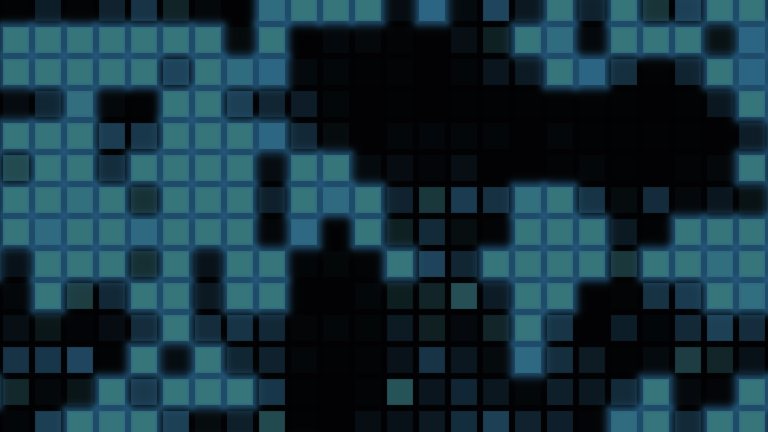
Reproduce this background procedurally as a Shadertoy shader.

```glsl
const vec3 BLACK = vec3(0.006, 0.008, 0.014);
const vec3 BLUE  = vec3(0.17, 0.39, 0.52);
const vec3 TEAL  = vec3(0.21, 0.46, 0.48);

float hash(vec2 p) {
    vec3 q = fract(p.xyx * 0.1031);
    q += dot(q, q.yzx + 33.33);
    return fract((q.x + q.y) * q.z);
}

float noise(vec2 p) {
    vec2 i = floor(p), f = fract(p);
    f = f * f * (3.0 - 2.0 * f);
    return mix(mix(hash(i), hash(i + vec2(1, 0)), f.x),
               mix(hash(i + vec2(0, 1)), hash(i + vec2(1, 1)), f.x), f.y);
}

// 0 inside an elliptical quiet area, 1 well outside it
float outsideVoid(vec2 p, vec2 center, vec2 radius) {
    return smoothstep(0.75, 1.15, length((p - center) / radius));
}

float activity(vec2 cell) {
    vec2 p = cell + 0.5;
    return outsideVoid(p, vec2(0.6, 3.8), vec2(3.2, 2.4))
         * outsideVoid(p, vec2(6.8, 2.5), vec2(5.0, 2.0))
         * outsideVoid(p, vec2(-1.5, -3.7), vec2(2.0, 3.6));
}

// clustered energy: cells above 0.55 are lit
float energy(vec2 cell) {
    float clusters = noise(cell * 0.45 + 37.0);
    float e = 0.55 * clusters + 0.45 * hash(cell + 71.0);
    return e * mix(0.6, 1.0, activity(cell));
}

float squareDistance(vec2 p) {
    vec2 q = abs(p) - 0.405;
    return length(max(q, 0.0)) + min(max(q.x, q.y), 0.0);
}

void mainImage(out vec4 fragColor, in vec2 fragCoord) {
    // 24 columns, grid centered on the canvas
    vec2 p = (fragCoord - 0.5 * iResolution.xy) / iResolution.x * 24.0;
    vec2 cell = floor(p);
    vec2 local = p - cell - 0.5;
    float soft = max(0.025, 12.0 / iResolution.x);
    float inside = 1.0 - smoothstep(-soft, soft, squareDistance(local));

    // unlit squares at different stages of fading
    float fade = 0.72 * pow(hash(cell + 113.0), 1.5);
    fade *= mix(0.07, 1.0, activity(cell));
    vec3 fadeTint = mix(BLUE, TEAL, step(0.8, hash(cell + 159.0)));
    vec3 col = mix(BLACK, BLACK + fadeTint * fade, inside);

    // blue halos of the lit neighbors
    float dark = 1.0;
    for (int y = -1; y <= 1; y++)
    for (int x = -1; x <= 1; x++) {
        vec2 offset = vec2(x, y);
        float d = max(squareDistance(local - offset), 0.0);
        float lit = step(0.55, energy(cell + offset));
        dark *= 1.0 - 0.68 * lit * exp(-d * d / 0.04);
    }
    col = mix(col, max(col, vec3(0.15, 0.37, 0.52)), 1.0 - dark);

    // lit squares, bluer when close to the threshold
    float e = energy(cell);
    vec3 litColor = mix(BLUE, TEAL, smoothstep(0.54, 0.6, e));
    litColor = mix(litColor, BLUE, 0.35 * smoothstep(0.28, 0.42, max(abs(local.x), abs(local.y))));
    col = mix(col, litColor, inside * step(0.55, e));

    fragColor = vec4(col, 1.0);
}
```
